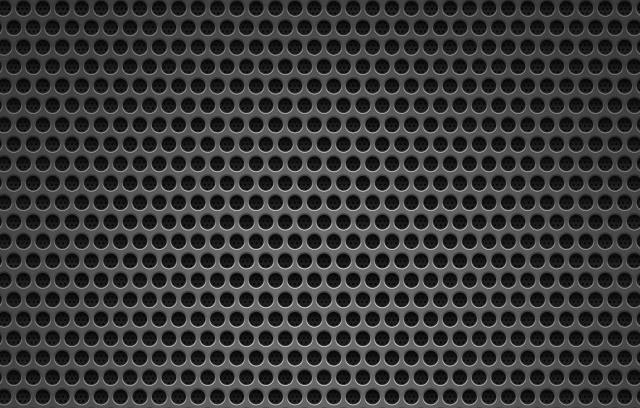
Reproduce this pattern procedurally as a WebGL 2 fragment shader.

```glsl
#version 300 es
precision highp float;

#define GRID vec2(33.0, 21.0)
#define FIRST_HOLE vec2(0.21, 0.43)
#define HOLE_RADIUS 0.375
#define RIM_RADIUS 0.412
#define RIM_WIDTH 0.030
#define DOT_PITCH 0.232
#define DOT_RADIUS 0.055
#define GLOW_CENTER vec2(0.5, 0.30)
#define PLATE_BRIGHT 0.425
#define PLATE_DARK 0.235
#define TONE_VARIATION 0.02

uniform vec2 u_resolution;
out vec4 fragColor;

float hash(vec2 p) {
    vec3 h = fract(vec3(p.xyx) * 0.1031);
    h += dot(h, h.yzx + 33.33);
    return fract((h.x + h.y) * h.z);
}

// Offset from the nearest point of a lattice whose odd rows shift by half
vec2 staggered(vec2 p, out vec2 id) {
    id.y = floor(p.y + 0.5);
    p.x -= 0.5 * mod(id.y, 2.0);
    id.x = floor(p.x + 0.5);
    return p - id;
}

float disc(float dist, float radius, float soft) {
    return 1.0 - smoothstep(radius - soft, radius + soft, dist);
}

// Soft light on the plate, fading to the corners
float plateTone(vec2 uv) {
    float falloff = length((uv - GLOW_CENTER) * vec2(1.0, 0.72));
    return mix(PLATE_BRIGHT, PLATE_DARK, smoothstep(0.05, 0.68, falloff));
}

// Finely perforated layer seen through the holes
float floorTone(vec2 cell, float height, float dist, float soft) {
    vec2 dotId;
    vec2 offset = staggered(cell / DOT_PITCH, dotId) * DOT_PITCH;
    float tone = mix(0.125, 0.045, smoothstep(-0.25, 0.38, height));
    tone *= mix(1.0, 0.7, smoothstep(0.20, HOLE_RADIUS, dist));
    float dots = disc(length(offset), DOT_RADIUS, soft * 0.7);
    dots *= 0.7 + 0.3 * hash(dotId);
    return mix(tone, 0.015, dots);
}

void main() {
    vec2 uv = gl_FragCoord.xy / u_resolution;
    vec2 cell = vec2(uv.x, 1.0 - uv.y) * GRID;
    float soft = 0.7 * GRID.y / u_resolution.y;

    vec2 holeId;
    vec2 local = staggered(cell - FIRST_HOLE, holeId);
    float dist = length(local);
    float facing = local.y / max(dist, 0.001);

    // Plate with faint grain
    float plate = plateTone(uv);
    float grain = hash(floor(cell * 12.0)) - 0.5;
    float tone = plate + grain * TONE_VARIATION;

    // Bevel: shaded above, catching light below
    float bevel = disc(dist, 0.46, 0.05);
    tone *= 1.0 - 0.38 * bevel * smoothstep(-0.2, 1.0, -facing);
    float rim = disc(abs(dist - RIM_RADIUS), RIM_WIDTH, soft * 0.6);
    float lit = smoothstep(-0.15, 0.8, facing);
    tone = mix(tone, plate * 1.75, rim * lit);
    tone += 0.05 * rim * (1.0 - abs(facing));

    // Hole interior with a dim wall along its lower edge
    float inside = floorTone(cell, -local.y, dist, soft);
    inside *= 1.0 + 8.0 * TONE_VARIATION * (hash(holeId + 7.0) - 0.5);
    float wall = smoothstep(0.30, HOLE_RADIUS, dist);
    inside += wall * 0.10 * smoothstep(-0.4, 1.0, facing);
    tone = mix(tone, inside, disc(dist, HOLE_RADIUS, soft));

    fragColor = vec4(vec3(clamp(tone, 0.0, 1.0)), 1.0);
}
```
